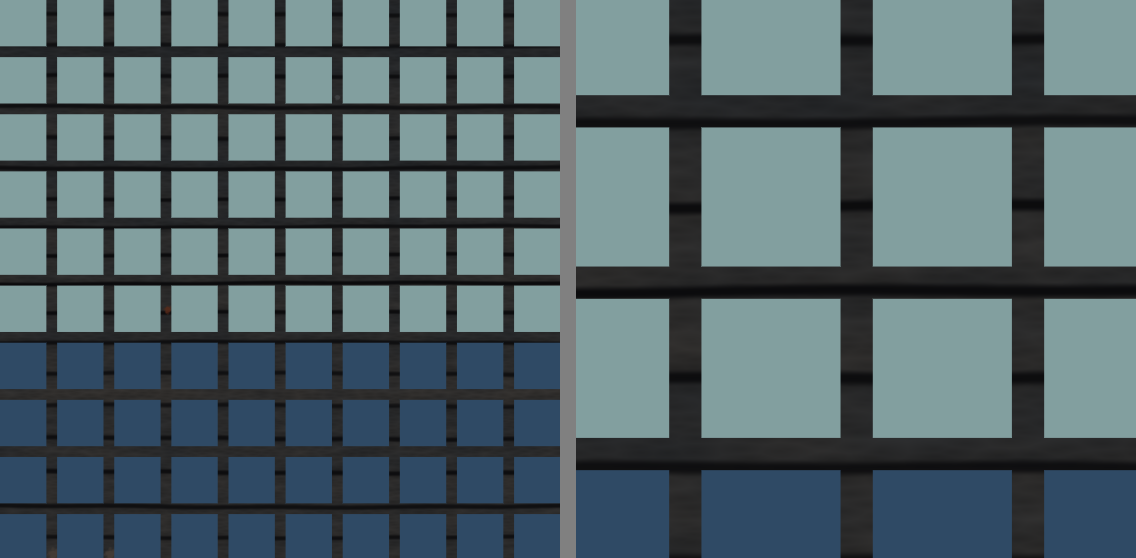
Left, the full canvas; right, a detail of the centre.
Give the GLSL for this pattern, as a Shadertoy shader.

```glsl
// Grid, in canvas widths
const float PITCH = 0.1020;
const float TILE = 0.0828;
const float LIGHT_ROWS = 6.0;
const vec3 LIGHT_TILE = vec3(0.510, 0.622, 0.625);
const vec3 BLUE_TILE = vec3(0.184, 0.290, 0.397);

// Planks behind the grid
const float PLANK = 0.0549;
const float FIRST_SEAM = 0.026;
const float SEAM_BEND = 0.018;
const float SEAM_HALF = 0.0026;
const float SEAM_BLUR = 0.0034;
const vec3 COOL_WOOD = vec3(0.140, 0.148, 0.158);
const vec3 WARM_WOOD = vec3(0.192, 0.183, 0.175);
const vec3 SEAM_COLOR = vec3(0.045, 0.045, 0.052);

// Debris
const vec2 RUST_AT = vec2(0.300, 0.553);
const vec2 PEBBLE_AT = vec2(0.603, 0.174);
const vec3 RUST = vec3(0.36, 0.17, 0.10);
const vec3 PEBBLE = vec3(0.30, 0.31, 0.32);
const vec3 CHIP = vec3(0.29, 0.25, 0.22);

float hash(vec2 p) {
    vec3 q = fract(vec3(p.xyx) * 0.1031);
    q += dot(q, q.yzx + 33.33);
    return fract((q.x + q.y) * q.z);
}

// Distance to the nearest jittered cell point
float cellular(vec2 p) {
    vec2 cell = floor(p), f = p - cell;
    float nearest = 2.0;
    for (int j = -1; j <= 1; j++) {
        for (int i = -1; i <= 1; i++) {
            vec2 o = vec2(i, j);
            vec2 jitter = vec2(hash(cell + o), hash(cell + o + 57.0));
            nearest = min(nearest, length(o + jitter - f));
        }
    }
    return nearest;
}

float spot(vec2 p, vec2 radius) {
    float ragged = 0.5 * (cellular(p * 150.0) - 0.5);
    return 1.0 - smoothstep(0.4, 1.2, length(p / radius) + ragged);
}

vec3 planks(vec2 p) {
    // Uneven spacing and slightly wavy seams
    float bend = SEAM_BEND * max(0.0, sin(5.69 * (p.y - 0.353)));
    float wave = 0.0016 * sin(5.0 * p.x + 9.0 * p.y) + 0.0007 * sin(23.0 * p.x + 31.0 * p.y);
    float along = (p.y + bend + wave - FIRST_SEAM) / PLANK;
    float id = floor(along);
    float seamDist = abs(along - floor(along + 0.5)) * PLANK;
    float seamId = floor(along + 0.5);

    // Plank tone: cooler at the top, warmer below
    float blotch = cellular(p * vec2(11.0, 26.0) + id * 7.0) - 0.5;
    float grain = cellular(p * vec2(45.0, 170.0)) - 0.5;
    float streak = sin(260.0 * p.y + 4.0 * sin(7.0 * p.x + id)) * sin(13.0 * p.x + 2.0 * id);
    float warmth = 0.30 + 0.45 * p.y + 0.5 * (hash(vec2(id + 20.0, 3.0)) - 0.5) + 0.55 * blotch;
    vec3 wood = mix(COOL_WOOD, WARM_WOOD, clamp(warmth, 0.0, 1.0));
    wood *= 1.0 + 0.18 * grain + 0.05 * streak;

    // Dark seam with a soft shaded rim
    float strength = mix(0.7, 1.0, hash(vec2(seamId + 20.0, 9.0)));
    float seam = 1.0 - smoothstep(SEAM_HALF - 0.5 * SEAM_BLUR, SEAM_HALF + SEAM_BLUR, seamDist);
    wood *= 1.0 - 0.22 * exp(-seamDist / 0.006);
    return mix(wood, SEAM_COLOR, seam * strength);
}

vec3 addDebris(vec3 color, vec2 p, float bottom) {
    color = mix(color, RUST, 0.8 * spot(p - RUST_AT, vec2(0.007, 0.008)));
    color = mix(color, PEBBLE, 0.6 * spot(p - PEBBLE_AT, vec2(0.006, 0.005)));
    // Chips in the first two gaps along the bottom edge
    for (int i = 1; i <= 2; i++) {
        vec2 at = vec2(float(i) * PITCH - 0.006, bottom - 0.007);
        color = mix(color, CHIP, 0.75 * spot(p - at, vec2(0.012, 0.011)));
    }
    return color;
}

void mainImage(out vec4 fragColor, in vec2 fragCoord) {
    // Canvas widths, measured down from the top left
    float pixel = 1.0 / iResolution.x;
    vec2 p = vec2(fragCoord.x, iResolution.y - fragCoord.y) * pixel;
    vec3 color = addDebris(planks(p), p, iResolution.y * pixel);

    // Square tiles
    vec2 grid = p + 0.5 * (PITCH - TILE);
    vec2 local = abs(mod(grid, PITCH) - 0.5 * PITCH);
    float edge = max(local.x, local.y) - 0.5 * TILE;
    float row = floor(grid.y / PITCH);
    vec3 tile = row < LIGHT_ROWS ? LIGHT_TILE : BLUE_TILE;
    color = mix(color, tile, clamp(0.5 - edge / pixel, 0.0, 1.0));

    fragColor = vec4(color, 1.0);
}
```
